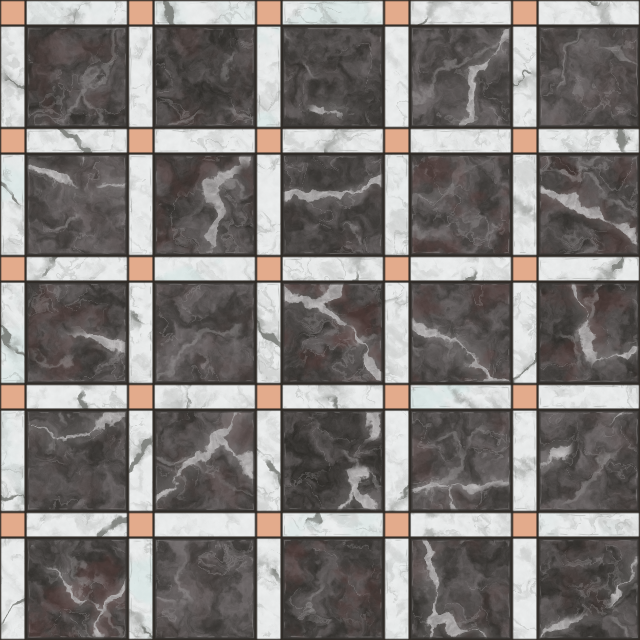
This texture is drawn by a Shadertoy shader. Its source:

```glsl
// A five by five grid of dark veined marble tiles, framed by pale marble strips
// with terracotta squares at the crossings. Each cell is cut into four pieces;
// every piece gets its own seeded noise, and grout hides the wrapping borders.

const float REPEATS = 5.0;
const float STRIP = 0.2;          // strip width, in cells
const float GAP = 0.007;          // half the grout width, in cells
const float CORNER = 0.010;
const float WEAR_INSET = 0.017;   // distance of the worn line from the edge
const float WEAR_WIDTH = 0.002;
const float VEIN_THIN = 0.006;
const float VEIN_WIDE = 0.042;

const vec3 GROUT = vec3(0.19, 0.17, 0.15);
const vec3 DARK_LOW = vec3(0.235, 0.225, 0.215);
const vec3 DARK_HIGH = vec3(0.405, 0.385, 0.385);
const vec3 DARK_RED = vec3(0.35, 0.23, 0.22);
const vec3 DARK_VEIN = vec3(0.70, 0.69, 0.69);
const vec3 PALE = vec3(0.91, 0.917, 0.917);
const vec3 PALE_CLOUD = vec3(0.77, 0.775, 0.77);
const vec3 PALE_GREEN = vec3(0.80, 0.89, 0.88);
const vec3 PALE_VEIN = vec3(0.42, 0.43, 0.41);
const vec3 TERRACOTTA = vec3(0.89, 0.67, 0.55);

float hash(vec2 p) {
    vec3 q = fract(p.xyx * 0.1031);
    q += dot(q, q.yzx + 33.33);
    return fract((q.x + q.y) * q.z);
}

// Random value number k of a piece
float rnd(vec2 id, float k) { return hash(id * 7.31 + k * 17.7 + 3.1); }

float noise(vec2 p) {
    vec2 i = floor(p), f = fract(p);
    f = f * f * (3.0 - 2.0 * f);
    return mix(mix(hash(i), hash(i + vec2(1, 0)), f.x),
               mix(hash(i + vec2(0, 1)), hash(i + vec2(1, 1)), f.x), f.y);
}

float fbm(vec2 p) {
    float sum = 0.0, amp = 0.516;
    for (int i = 0; i < 5; i++) {
        sum += amp * noise(p);
        p = mat2(1.6, 1.2, -1.2, 1.6) * p + 5.3;
        amp *= 0.5;
    }
    return sum;
}

float box(vec2 p, vec2 halfSize, float r) {
    vec2 q = abs(p) - halfSize + r;
    return length(max(q, 0.0)) + min(max(q.x, q.y), 0.0) - r;
}

float segment(vec2 p, vec2 a, vec2 b) {
    vec2 pa = p - a, ba = b - a;
    return length(pa - ba * clamp(dot(pa, ba) / dot(ba, ba), 0.0, 1.0));
}

vec2 heading(float angle) { return vec2(cos(angle), sin(angle)); }

// Distance to a bent crack that sometimes forks
float crack(vec2 p, vec2 id) {
    vec2 joint = 0.5 * (vec2(rnd(id, 1.0), rnd(id, 2.0)) - 0.5);
    float angle = 6.2832 * rnd(id, 3.0);
    float d = segment(p, joint, joint + 0.8 * heading(angle));
    d = min(d, segment(p, joint, joint + 0.8 * heading(angle + 2.5 + 1.2 * rnd(id, 4.0))));
    if (rnd(id, 5.0) > 0.5) d = min(d, segment(p, joint, joint + 0.7 * heading(angle - 1.5)));
    return d;
}

vec3 darkMarble(vec2 p, vec2 id, vec2 q) {
    vec2 warp = vec2(fbm(q * 6.0), fbm(q * 6.0 + 31.0)) - 0.5;
    float cloud = fbm(q * 7.0 + 3.0 * warp);
    float grain = fbm(q * 28.0 + 4.0 * warp + 15.0) - 0.5;
    float tone = smoothstep(0.2, 0.85, cloud) + 0.55 * grain + 0.36 * (rnd(id, 6.0) - 0.5);
    vec3 col = mix(DARK_LOW, DARK_HIGH, tone);
    float red = smoothstep(0.45, 0.75, fbm(q * 5.0 + 50.0)) * rnd(id, 7.0);
    col = mix(col, DARK_RED, 0.55 * red);

    // Hairline veins and a faint, wide second crack
    float hair = smoothstep(0.03, 0.0, abs(fbm(q * 4.0 + 1.2 * warp + 70.0) - 0.5));
    col = mix(col, DARK_VEIN, 0.24 * hair * smoothstep(0.35, 0.6, fbm(q * 4.0 + 90.0)));
    float faint = crack(p + 0.3 * warp, id + 23.0) + 0.05 * grain;
    float patchy = smoothstep(0.3, 0.65, noise(q * 5.0 + 44.0));
    col = mix(col, DARK_VEIN, 0.36 * patchy * smoothstep(0.035, 0.0, faint));

    // The bold crack with its soft halo
    float d = crack(p + 0.22 * warp, id) + 0.03 * grain;
    float width = mix(VEIN_THIN, VEIN_WIDE, smoothstep(0.2, 0.85, noise(q * 6.0 + 12.0)));
    float strength = smoothstep(0.05, 0.5, rnd(id, 8.0)) * smoothstep(0.15, 0.4, noise(q * 4.0 + 25.0));
    col = mix(col, DARK_VEIN, 0.25 * strength * smoothstep(0.13, 0.0, d));
    float vein = smoothstep(width + 0.008, width - 0.010, d);
    return mix(col, DARK_VEIN + 0.3 * grain, 0.9 * strength * vein);
}

vec3 paleMarble(vec2 p, vec2 id, vec2 q) {
    float warp = fbm(q * 7.0) - 0.5;
    float cloud = smoothstep(0.45, 0.8, fbm(q * 9.0 + 3.0 * warp + 20.0));
    vec3 col = mix(PALE, PALE_CLOUD, 0.6 * cloud) + 0.05 * (fbm(q * 24.0) - 0.5);
    float green = smoothstep(0.7, 1.0, rnd(id, 1.0));
    col = mix(col, PALE_GREEN, 0.5 * green * smoothstep(0.45, 0.65, fbm(q * 4.0 + 40.0)));
    float hair = smoothstep(0.045, 0.0, abs(fbm(q * 5.0 + warp + 60.0) - 0.5));
    col = mix(col, PALE_VEIN, 0.2 * hair * smoothstep(0.4, 0.65, noise(q * 7.0 + 70.0)));

    // One slanted smudge across some of the strips, with a grey bloom
    float across = (rnd(id, 2.0) - 0.5) * 0.7 + (rnd(id, 3.0) - 0.5) * 2.4 * p.y;
    float d = abs(p.x - across + 0.25 * warp);
    float width = mix(0.003, 0.036, noise(q * 9.0 + 15.0));
    float vein = smoothstep(width + 0.014, width - 0.010, d) * smoothstep(0.25, 0.6, noise(q * 8.0 + 33.0));
    float bloom = smoothstep(0.12, 0.0, d) * smoothstep(0.4, 0.65, fbm(q * 12.0 + 5.0));
    return mix(col, PALE_VEIN, max(0.8 * vein, 0.4 * bloom) * step(0.35, rnd(id, 4.0)));
}

void mainImage(out vec4 fragColor, in vec2 fragCoord) {
    vec2 uv = fragCoord / iResolution.xy * REPEATS;
    float aa = REPEATS / min(iResolution.x, iResolution.y);

    // Cut the cell into square, two strips and tile, from its upper left corner
    vec2 f = vec2(fract(uv.x), 1.0 - fract(uv.y));
    vec2 part = step(STRIP, f);
    vec2 halfSize = 0.5 * mix(vec2(STRIP), vec2(1.0 - STRIP), part);
    vec2 p = f - part * STRIP - halfSize;
    vec2 id = mod(floor(uv), REPEATS) * 2.0 + part;
    vec2 q = p + 40.0 * vec2(rnd(id, 11.0), rnd(id, 12.0));
    float d = box(p, halfSize - GAP, CORNER);

    // Broken worn line just inside the edge
    float wear = smoothstep(WEAR_WIDTH + aa, WEAR_WIDTH - aa, abs(d + WEAR_INSET + 0.01 * (noise(q * 14.0) - 0.5)));
    wear *= smoothstep(0.45, 0.75, noise(q * 20.0 + 8.0));

    vec3 col = TERRACOTTA;
    if (part.x + part.y > 1.5) {
        col = mix(darkMarble(p, id, q), DARK_LOW, 0.8 * smoothstep(-0.024, -0.008, d));
        col = mix(col, DARK_VEIN, 0.45 * wear);
    } else if (part.x + part.y > 0.5) {
        col = paleMarble(part.x > 0.5 ? p : p.yx, id, q);
        col = mix(col, PALE_VEIN, 0.4 * wear * step(0.4, rnd(id, 9.0)));
    }
    col *= 1.0 - 0.25 * smoothstep(-0.010, 0.0, d);
    fragColor = vec4(mix(col, GROUT, smoothstep(-aa, aa, d)), 1.0);
}
```
